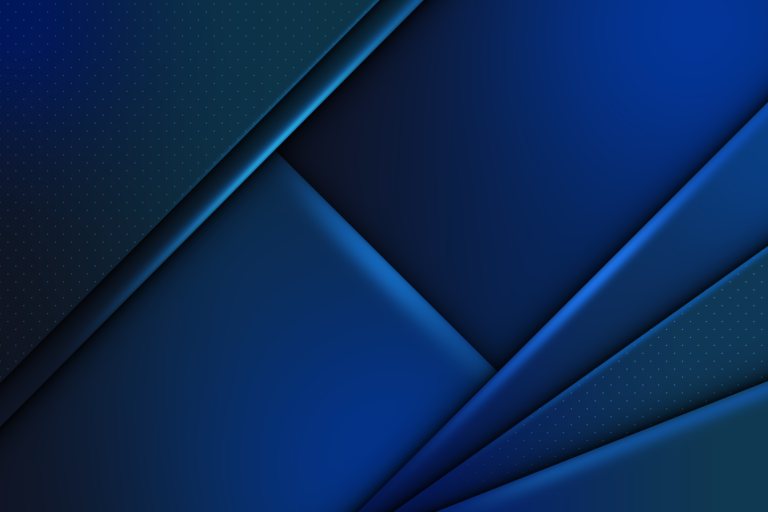
Reproduce this background procedurally as a WebGL 1 fragment shader.

```glsl
precision highp float;
// Dark blue overlapping sheets with diagonal cuts, glowing rims and soft shadows.
// Each sheet is a half plane: it shades what lies below, then adds its own
// gradient, an optional lattice of fine dots and a light along its edge.
uniform vec2 u_resolution;

// Signed distance to the line a-b, positive to the right of its direction.
float edge(vec2 p, vec2 a, vec2 b) {
  vec2 dir = normalize(b - a);
  return dot(p - a, vec2(dir.y, -dir.x));
}

// Soft round falloff around a centre.
float glow(vec2 p, vec2 centre, float radius) {
  vec2 q = (p - centre) / radius;
  return exp(-dot(q, q));
}

// Light that rises quickly from the edge and fades into the sheet.
float rim(float d, float peak, float width) {
  float x = (d - peak) / (d < peak ? peak : width);
  return exp(-x * x);
}

// Staggered lattice of small dots.
float dots(vec2 p) {
  vec2 q = vec2(p.x + p.y, p.x - p.y) / 0.031;
  float r = length(fract(q) - 0.5) * 0.0219;
  float soft = 0.7 / u_resolution.y;
  return 1.0 - smoothstep(0.0013 - soft, 0.0013 + soft, r);
}

// Cast a shadow outside the edge, then cover the inside with the sheet.
vec3 cover(vec3 below, vec3 sheet, float d, float shade, float spread) {
  float soft = 0.8 / u_resolution.y;
  below *= 1.0 - shade * exp(-max(-d, 0.0) / spread);
  return mix(below, sheet, smoothstep(-soft, soft, d));
}

void main() {
  vec2 p = gl_FragCoord.xy / u_resolution.y;
  p.x *= 1.5 * u_resolution.y / u_resolution.x;

  // Upper right ground
  vec3 col = mix(vec3(0.06, 0.08, 0.15), vec3(0.03, 0.14, 0.33),
                 smoothstep(0.5, 1.25, p.x + 0.25 * (0.7 - p.y)));
  col = mix(col, vec3(0.01, 0.21, 0.61), 0.95 * glow(p, vec2(1.36, 0.95), 0.36));

  // Central sheet
  float d = edge(p, vec2(0.547, 0.697), vec2(0.971, 0.275));
  vec3 sheet = mix(vec3(0.06, 0.08, 0.14), vec3(0.05, 0.17, 0.29),
                   smoothstep(-0.05, 0.6, p.x + 0.2 * p.y));
  sheet = mix(sheet, vec3(0.01, 0.2, 0.56), 0.95 * glow(p, vec2(0.77, 0.09), 0.37));
  float fade = glow(p, vec2(0.755, 0.475), 0.17);
  sheet = mix(sheet, vec3(0.1, 0.51, 0.9), 0.9 * fade * rim(d, 0.012, 0.028));
  sheet = mix(sheet, vec3(0.06, 0.32, 0.6), 0.5 * rim(d, 0.012, 0.03)
              * smoothstep(0.53, 0.68, p.x));
  col = cover(col, sheet, d, 0.55, 0.022);

  // Steep fan sheet
  d = edge(p, vec2(0.699, 0.0), vec2(1.5, 0.801));
  sheet = mix(vec3(0.02, 0.1, 0.36), vec3(0.05, 0.18, 0.36), smoothstep(0.75, 1.25, p.x));
  sheet = mix(sheet, vec3(0.03, 0.26, 0.56), 0.8 * glow(p, vec2(1.53, 0.72), 0.27));
  sheet = mix(sheet, vec3(0.05, 0.31, 0.73), 0.75 * rim(d, 0.011, 0.014)
              * smoothstep(0.7, 1.05, p.x));
  sheet = mix(sheet, vec3(0.12, 0.46, 0.92), 0.85 * rim(d, 0.011, 0.013)
              * glow(p, vec2(1.18, 0.47), 0.22));
  col = cover(col, sheet, d, 0.8, 0.02);

  // Dotted fan sheet
  d = edge(p, vec2(0.768, 0.0), vec2(1.5, 0.52));
  sheet = mix(vec3(0.02, 0.1, 0.37), vec3(0.06, 0.22, 0.34), smoothstep(0.78, 1.4, p.x));
  sheet += vec3(0.07, 0.22, 0.3) * dots(p) * smoothstep(0.8, 1.2, p.x);
  sheet = mix(sheet, vec3(0.05, 0.35, 0.68), 0.8 * rim(d, 0.003, 0.008)
              * smoothstep(0.85, 1.25, p.x));
  col = cover(col, sheet, d, 0.85, 0.02);

  // Shallow fan sheet
  d = edge(p, vec2(0.85, 0.0), vec2(1.5, 0.256));
  sheet = mix(vec3(0.02, 0.13, 0.42), vec3(0.06, 0.22, 0.32), smoothstep(0.85, 1.45, p.x));
  sheet = mix(sheet, vec3(0.07, 0.34, 0.65), 0.8 * rim(d, 0.013, 0.02)
              * smoothstep(0.83, 1.1, p.x));
  col = cover(col, sheet, d, 0.85, 0.02);

  // Narrow band with the brightest rim
  d = edge(p, vec2(0.828, 1.0), vec2(0.0, 0.166));
  sheet = mix(vec3(0.06, 0.09, 0.16), vec3(0.05, 0.2, 0.3), smoothstep(0.0, 0.75, p.x));
  sheet = mix(sheet, vec3(0.07, 0.39, 0.7), 0.8 * rim(d, 0.008, 0.014)
              * smoothstep(0.08, 0.45, p.x));
  sheet = mix(sheet, vec3(0.17, 0.74, 0.98), 0.9 * rim(d, 0.006, 0.007)
              * glow(p, vec2(0.56, 0.73), 0.25));
  col = cover(col, sheet, d, 0.85, 0.022);

  // Dotted corner sheet
  d = edge(p, vec2(0.742, 1.0), vec2(0.0, 0.252));
  sheet = mix(vec3(0.06, 0.08, 0.13), vec3(0.05, 0.2, 0.28),
              smoothstep(-0.1, 0.6, p.x + 0.3 * (p.y - 0.6)));
  sheet = mix(sheet, vec3(0.0, 0.09, 0.37), 0.95 * glow(p, vec2(0.03, 0.97), 0.25));
  sheet += vec3(0.05, 0.16, 0.22) * dots(p);
  sheet = mix(sheet, vec3(0.06, 0.36, 0.58), 0.7 * rim(d, 0.002, 0.005)
              * smoothstep(0.25, 0.6, p.x));
  col = cover(col, sheet, d, 0.85, 0.025);

  gl_FragColor = vec4(col, 1.0);
}
```
